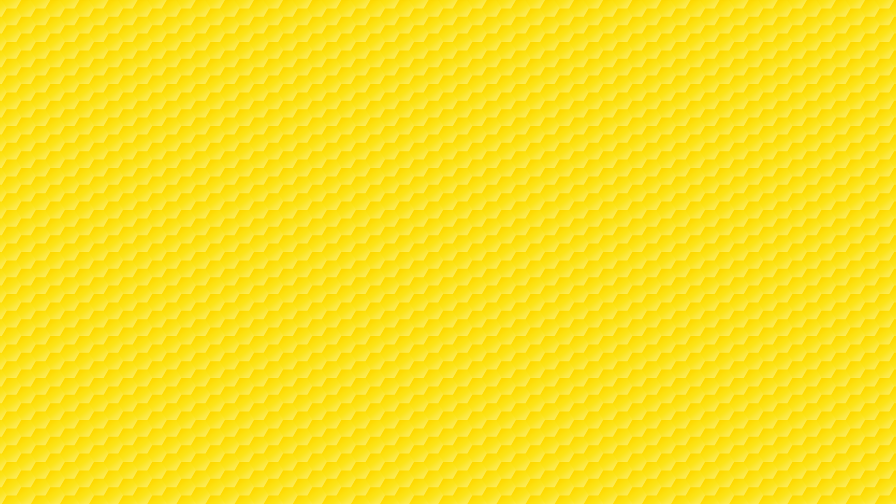
This pattern is drawn by a Shadertoy shader. Its source:

```glsl
// A honeycomb of flat-topped hexagons, thirty rows high, each shaded from
// gold at its upper left to pale lemon at its lower right. Two offset grids
// give the nearest hexagon centre; subsamples smooth the cell borders.

// Offset from the nearest hexagon centre; the row pitch is one unit.
vec2 hexOffset(vec2 p) {
    vec2 period = vec2(sqrt(3.0), 1.0);
    vec2 a = mod(p, period) - 0.5 * period;
    vec2 b = mod(p + 0.5 * period, period) - 0.5 * period;
    return dot(a, a) < dot(b, b) ? a : b;
}

// Diagonal gradient across one cell.
vec3 cellColor(vec2 q) {
    float t = 0.5 + 0.92 * dot(q, normalize(vec2(0.6, -0.8)));
    vec3 gold = vec3(1.0, 0.85, 0.0);
    vec3 yellow = vec3(0.99, 0.89, 0.08);
    vec3 lemon = vec3(0.99, 0.92, 0.32);
    vec3 color = mix(gold, yellow, smoothstep(0.0, 0.5, t));
    color = mix(color, lemon, smoothstep(0.4, 1.0, t));

    // Faint crease just inside the border
    vec2 d = abs(q);
    float border = 0.5 - max(d.y, dot(d, vec2(sqrt(0.75), 0.5)));
    float crease = 1.0 - smoothstep(0.0, 0.06, border);
    return color + crease * mix(-0.012, 0.012, t);
}

void mainImage(out vec4 fragColor, in vec2 fragCoord) {
    const int SAMPLES = 4;
    vec3 sum = vec3(0.0);
    for (int j = 0; j < SAMPLES; j++) {
        for (int i = 0; i < SAMPLES; i++) {
            vec2 jitter = (vec2(i, j) + 0.5) / float(SAMPLES) - 0.5;
            vec2 p = (fragCoord + jitter - 0.5 * iResolution.xy) / iResolution.y;
            sum += cellColor(hexOffset(30.0 * p));
        }
    }
    fragColor = vec4(sum / float(SAMPLES * SAMPLES), 1.0);
}
```
